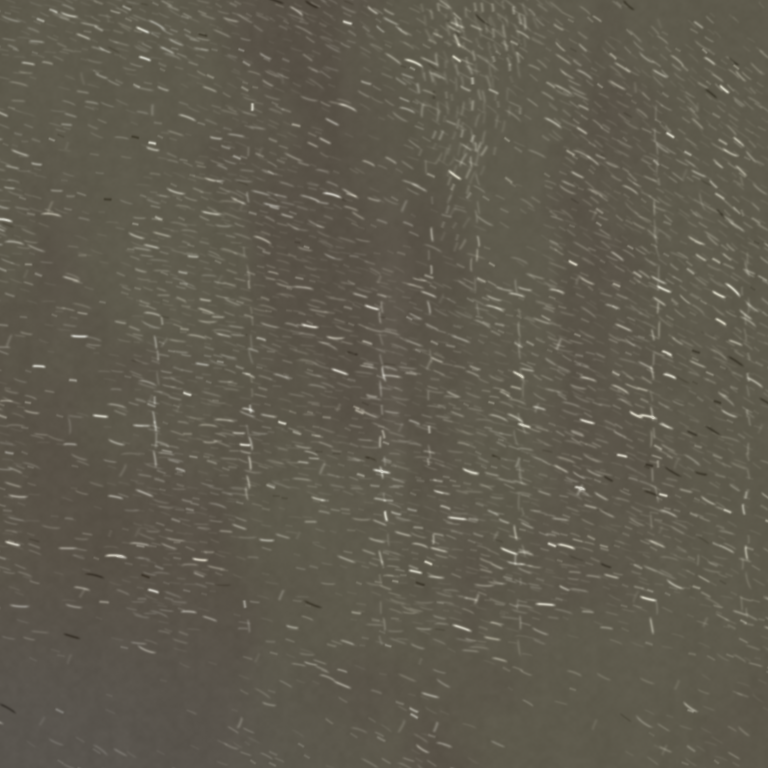
A Shadertoy shader for this texture:

```glsl
// Draws a dull brown-grey surface covered in short, pale, slanted scratches.

float hash(vec2 p) {
    return fract(sin(dot(p, vec2(127.1, 311.7))) * 43758.5453);
}

float noise(vec2 p) {
    vec2 i = floor(p), f = fract(p);
    f = f * f * (3.0 - 2.0 * f);
    return mix(mix(hash(i), hash(i + vec2(1, 0)), f.x),
               mix(hash(i + vec2(0, 1)), hash(i + vec2(1, 1)), f.x), f.y);
}

float fbm(vec2 p) {
    float sum = 0.0, gain = 0.5;
    for (int i = 0; i < 4; i++) {
        sum += gain * noise(p);
        p = p * 2.03 + 17.0;
        gain *= 0.5;
    }
    return sum;
}

const int SLANTED = 0, COLUMNS = 1, PLUME = 2;

// Direction of a scratch centred at c
float scratchAngle(vec2 c, int kind) {
    if (kind == COLUMNS) return -1.45;
    if (kind == PLUME) return mix(1.15, 1.85, smoothstep(0.78, 0.92, c.y));
    float slope = smoothstep(0.35, 1.0, c.x * 0.5 + c.y * 0.5);
    return -mix(0.2, 0.68, slope) - 0.25 * smoothstep(0.2, 0.05, c.y);
}

// Chance that a scratch exists at c
float scratchDensity(vec2 c, vec2 id, int kind) {
    if (kind == COLUMNS) {
        float run = smoothstep(0.4, 0.65, noise(vec2(id.x * 7.3, c.y * 4.0)));
        return run * smoothstep(0.25, 0.6, hash(vec2(id.x, 5.0)))
             * smoothstep(0.12, 0.22, c.y) * smoothstep(0.9, 0.75, c.y);
    }
    if (kind == PLUME) {
        float rise = smoothstep(0.68, 0.95, c.y);
        float offset = abs(c.x - 0.59 - 0.025 * rise);
        float spread = 0.022 + 0.07 * rise;
        return smoothstep(spread, spread * 0.5, offset) * smoothstep(0.64, 0.7, c.y);
    }
    float clumps = smoothstep(0.25, 0.65, noise(c * vec2(9.0, 7.0) + 3.0));
    return mix(0.25, 0.85, clumps) * mix(0.35, 1.0, smoothstep(0.1, 0.23, c.y));
}

// Sum of soft dashes scattered on a jittered grid; size is half length, half width
float scratches(vec2 p, vec2 cells, vec2 size, float seed, int kind) {
    float light = 0.0;
    for (int y = -1; y <= 1; y++)
    for (int x = -1; x <= 1; x++) {
        vec2 id = floor(p * cells) + vec2(x, y);
        vec2 key = id + seed;
        vec2 jitter = vec2(hash(key), hash(key + 41.3)) - 0.5;
        if (kind == COLUMNS) jitter.x *= 0.22;
        vec2 c = (id + 0.5 + 0.9 * jitter) / cells;
        if (hash(key + 73.7) > scratchDensity(c, id, kind)) continue;

        float a = scratchAngle(c, kind) + 0.4 * (hash(key + 19.1) - 0.5);
        vec2 d = p - c;
        vec2 q = vec2(cos(a) * d.x + sin(a) * d.y, cos(a) * d.y - sin(a) * d.x);
        q.y += (hash(key + 57.9) - 0.5) * 22.0 * q.x * q.x;
        float halfLength = size.x * mix(0.55, 1.3, hash(key + 88.2));
        float dash = smoothstep(1.0, 0.45, abs(q.x) / halfLength)
                   * exp(-q.y * q.y / (size.y * size.y));

        float pick = hash(key + 29.6);
        float strength = mix(0.22, 1.0, pick * pick * pick);
        if (pick > 0.96) strength = 1.5;
        if (pick < 0.012) strength = -0.35;
        light += dash * strength;
    }
    return light;
}

void mainImage(out vec4 fragColor, in vec2 fragCoord) {
    vec2 uv = fragCoord / iResolution.xy;
    vec2 p = fragCoord / iResolution.y;

    // Ground: brown stains, olive top, greyer lower left, vertical smears
    vec3 brown = vec3(0.345, 0.320, 0.278);
    vec3 olive = vec3(0.368, 0.354, 0.300);
    vec3 slate = vec3(0.355, 0.340, 0.318);
    float stain = fbm(p * vec2(5.0, 3.5) + 8.0) + 0.22 * (uv.y - 0.5) + 0.12 * (uv.x - 0.5);
    vec3 color = mix(brown, olive, smoothstep(0.3, 0.62, stain));
    color = mix(color, slate, 0.8 * smoothstep(0.5, 0.05, length(uv * vec2(0.8, 1.6))));
    color += 0.022 * (fbm(p * vec2(24.0, 3.0)) - 0.47);
    color += 0.022 * exp(-pow((uv.x - 0.515) / 0.022, 2.0)) * smoothstep(0.25, 0.5, uv.y)
           * smoothstep(0.8, 0.6, uv.y);
    color += 0.03 * (fbm(p * 110.0) - 0.47);

    // Scratches: main slanted set, fine faint set, vertical columns, pale plume
    float light = 0.29 * scratches(p, vec2(36, 58), vec2(0.0125, 0.0020), 0.0, SLANTED);
    light += 0.11 * scratches(p, vec2(58, 86), vec2(0.0095, 0.0018), 211.0, SLANTED);
    light += 0.28 * scratches(p, vec2(17, 44), vec2(0.0115, 0.0021), 97.0, COLUMNS);
    light += 0.17 * scratches(p, vec2(75, 60), vec2(0.0100, 0.0024), 151.0, PLUME);

    // Cool tint drifts into the scratches on the left
    vec3 tint = mix(vec3(1.0, 1.0, 0.95), vec3(0.95, 1.0, 1.06), noise(p * 30.0) * (1.0 - 0.6 * uv.x));
    color += min(light, 0.45) * tint;

    fragColor = vec4(clamp(color, 0.0, 1.0), 1.0);
}
```
